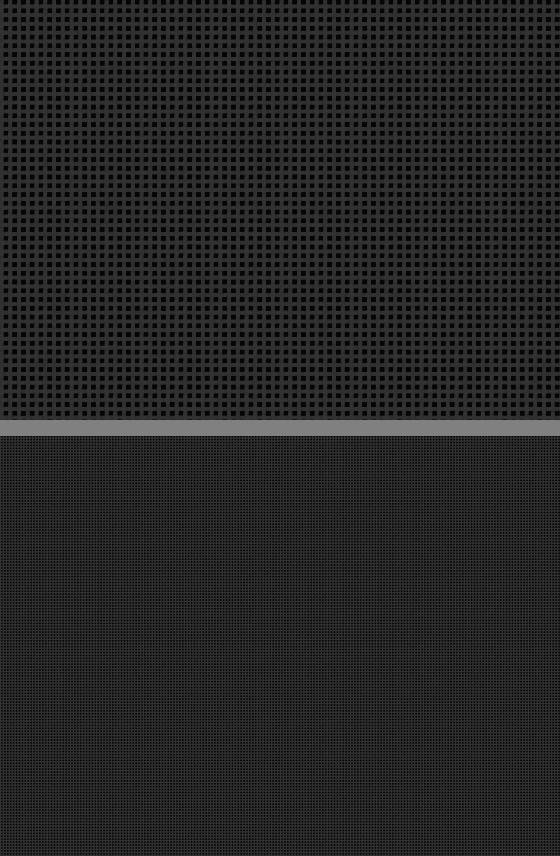
Top, the tile; bottom, the same tile 3 across and 3 down.
This pattern is drawn by a Shadertoy shader. Its source:

```glsl
// Dark woven mesh: charcoal threads crossing over and under around square black holes.
#define CELLS vec2(64.0, 48.0)       // holes across and down
#define HOLE_CENTRE vec2(0.68, 0.77) // place of the hole inside its cell
#define HOLE_HALF 0.255              // half width of a hole, in cells
#define VARIATION_PERIOD 4.0         // cells before the irregularities recur
#define WOBBLE 0.035                 // irregularity of hole place and size
#define GRAIN 0.012                  // fibre brightness variation
#define HOLE_COLOR vec3(0.018)
#define EDGE_COLOR vec3(0.13)
#define THREAD_COLOR vec3(0.16)
#define RAISED_COLOR vec3(0.192)

float hash(vec2 p) {
    vec3 h = fract(p.xyx * vec3(0.1031, 0.1030, 0.0973));
    h += dot(h, h.yzx + 33.33);
    return fract((h.x + h.y) * h.z);
}

float roundedBox(vec2 p, float halfSize, float radius) {
    vec2 d = abs(p) - halfSize + radius;
    return length(max(d, 0.0)) + min(max(d.x, d.y), 0.0) - radius;
}

// Smooth value noise that wraps after the given period
float wrappedNoise(vec2 p, vec2 period) {
    vec2 i = floor(p), f = fract(p);
    f = f * f * (3.0 - 2.0 * f);
    vec2 a = mod(i, period), b = mod(i + 1.0, period);
    return mix(mix(hash(a), hash(vec2(b.x, a.y)), f.x),
               mix(hash(vec2(a.x, b.y)), hash(b), f.x), f.y);
}

// Thread surface around the crossing at the origin
vec3 threadColor(vec2 p, float verticalOver, float aa) {
    float threadHalf = 0.5 - HOLE_HALF;
    float vertical = smoothstep(aa, -aa, abs(p.x) - threadHalf);
    float horizontal = smoothstep(aa, -aa, abs(p.y) - threadHalf);
    float onVertical = mix(vertical * (1.0 - horizontal), vertical, verticalOver);
    float across = mix(p.y, p.x, onVertical) / threadHalf;
    float along = mix(p.x, p.y, onVertical);
    float isOver = mix(1.0 - verticalOver, verticalOver, onVertical);

    // The upper thread bulges; the lower one sinks beside the crossing
    float bulge = cos(3.14159 * along) * mix(-0.35, 0.65, isOver);
    float roundness = 1.0 - across * across;
    float raised = smoothstep(0.1, 0.8, 0.25 + 0.5 * roundness + bulge);
    vec3 color = mix(THREAD_COLOR, RAISED_COLOR, raised);
    float crease = smoothstep(0.72, 1.0, abs(across));
    return mix(color, EDGE_COLOR, 0.75 * crease);
}

void mainImage(out vec4 fragColor, in vec2 fragCoord) {
    vec2 grid = fragCoord / iResolution.xy * CELLS;
    vec2 shifted = grid - HOLE_CENTRE + 0.5;
    vec2 cell = floor(shifted);
    vec2 local = fract(shifted) - 0.5;
    float aa = 0.5 * CELLS.y / iResolution.y;

    // Crossings lie midway between holes and alternate in a checker
    vec2 crossing = floor(shifted + 0.5);
    float verticalOver = mod(crossing.x + crossing.y, 2.0);
    vec3 color = threadColor(shifted - crossing, verticalOver, aa);

    // Fibre grain
    float grain = wrappedNoise(grid * 3.0, CELLS * 3.0) - 0.5;
    color += 2.0 * GRAIN * grain;

    // Slightly irregular holes with a dark rim
    vec2 id = mod(cell, VARIATION_PERIOD);
    vec2 drift = vec2(hash(id + 3.0), hash(id + 17.0)) - 0.5;
    float size = HOLE_HALF + WOBBLE * (hash(id + 41.0) - 0.5);
    float hole = roundedBox(local - WOBBLE * drift, size, 0.06);
    color = mix(color, EDGE_COLOR, 0.6 * smoothstep(0.06, 0.0, hole));
    color = mix(color, HOLE_COLOR, smoothstep(aa, -aa, hole));

    fragColor = vec4(color, 1.0);
}
```
